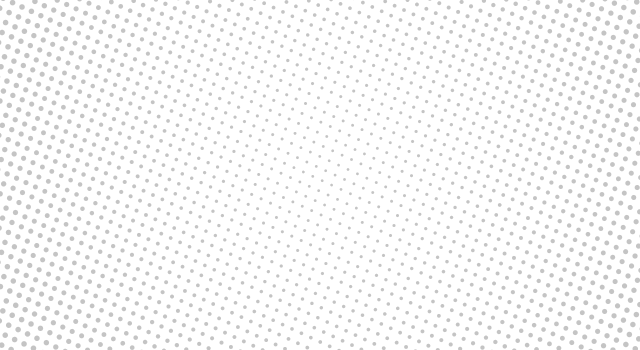
A Shadertoy shader for this pattern:

```glsl
// Lengths are in canvas widths, measured from the canvas centre
const vec3 PAPER = vec3(1.0);
const vec3 DOT_GREY = vec3(0.77);
const vec2 GRID_ANCHOR = vec2(-0.0113, -0.0021);
const vec2 STEP_ACROSS = vec2(0.01471, -0.00681);
const vec2 STEP_UP = vec2(0.00547, 0.01557);
const vec2 CLEARING = vec2(0.018, 0.005);
const float RADIUS_MIN = 0.0021;
const float RADIUS_MAX = 0.0043;
const float RADIUS_GAIN = 0.0021;
const float CLEARING_REACH = 0.52;
const float FALLOFF = 1.5;

// Dots grow with distance from the clearing
float dotRadius(vec2 center) {
    float spread = length(center - CLEARING) / CLEARING_REACH;
    return min(RADIUS_MIN + RADIUS_GAIN * pow(spread, FALLOFF), RADIUS_MAX);
}

// Nearest point of the skewed lattice
vec2 nearestDot(vec2 p) {
    mat2 lattice = mat2(STEP_ACROSS, STEP_UP);
    vec2 cell = floor(inverse(lattice) * (p - GRID_ANCHOR) + 0.5);
    return GRID_ANCHOR + lattice * cell;
}

void mainImage(out vec4 fragColor, in vec2 fragCoord) {
    vec2 p = (fragCoord - 0.5 * iResolution.xy) / iResolution.x;
    vec2 center = nearestDot(p);
    float edge = length(p - center) - dotRadius(center);

    // One pixel of edge smoothing
    float coverage = clamp(0.5 - edge * iResolution.x, 0.0, 1.0);
    fragColor = vec4(mix(PAPER, DOT_GREY, coverage), 1.0);
}
```
